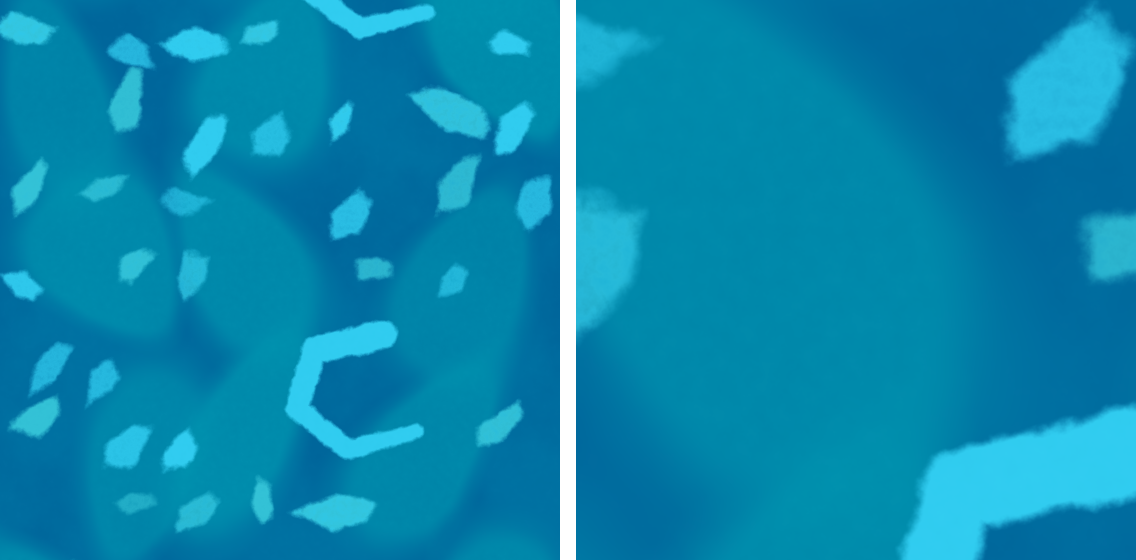
Left, the full canvas; right, a detail of the centre.
Write a three.js fragment shader that draws this texture.

```glsl
varying vec2 vUv;

const float TAU = 6.2831853;
const vec3 DEEP = vec3(0.0, 0.395, 0.605);
const vec3 SEA = vec3(0.0, 0.445, 0.635);
const vec3 TEAL = vec3(0.0, 0.575, 0.685);
const vec3 CYAN = vec3(0.19, 0.80, 0.94);
const vec3 AQUA = vec3(0.20, 0.76, 0.84);

vec2 random2(vec2 p) {
  vec3 q = fract(p.xyx * vec3(0.1031, 0.1030, 0.0973));
  q += dot(q, q.yzx + 33.33);
  return fract((q.xx + q.yz) * q.zy);
}

vec2 heading(float angle) {
  return vec2(cos(angle), sin(angle));
}

vec2 rotate(vec2 p, float angle) {
  vec2 axis = heading(angle);
  return vec2(dot(p, axis), axis.x * p.y - axis.y * p.x);
}

float corner(vec2 cell, vec2 offset, vec2 f) {
  return dot(heading(TAU * random2(cell + offset).x), f - offset);
}

float gradientNoise(vec2 p) {
  vec2 cell = floor(p), f = fract(p);
  vec2 u = f * f * f * (f * (f * 6.0 - 15.0) + 10.0);
  float low = mix(corner(cell, vec2(0, 0), f), corner(cell, vec2(1, 0), f), u.x);
  float high = mix(corner(cell, vec2(0, 1), f), corner(cell, vec2(1, 1), f), u.x);
  return mix(low, high, u.y);
}

float fractalNoise(vec2 p) {
  float sum = 0.0, gain = 0.6;
  for (int i = 0; i < 4; i++) {
    sum += gain * gradientNoise(p);
    p = rotate(p, 0.6) * 2.1 + 17.0;
    gain *= 0.55;
  }
  return sum;
}

float inside(float d, float blur) {
  return 1.0 - smoothstep(-blur, blur, d);
}

// Large translucent egg shapes with a firm core and a faint outer layer
float washes(vec2 uv, float grid, float rough) {
  float clear = 1.0;
  for (int j = -1; j <= 1; j++)
  for (int i = -1; i <= 1; i++) {
    vec2 cell = floor(uv * grid) + vec2(i, j) + 40.0;
    vec2 place = random2(cell), form = random2(cell + 71.0);
    vec2 center = (cell - 40.0 + 0.5 + 0.5 * (place - 0.5)) / grid;
    vec2 size = mix(vec2(0.085, 0.20), vec2(0.125, 0.16), form.x);
    vec2 q = rotate(uv - center, 1.5 * (form.y - 0.5)) / size;
    q.x /= 1.0 + 0.35 * q.y * (place.x > 0.5 ? 1.0 : -1.0);
    float d = (length(q) - 1.0) * size.x + rough;
    float cover = 0.7 * inside(d, 0.016) + 0.3 * inside(d - 0.022, 0.014);
    clear *= 1.0 - cover * mix(0.45, 0.85, place.y);
  }
  return 1.0 - clear;
}

// Rounded polygon with uneven sides, stretched to size
float shard(vec2 p, vec2 size, vec2 seed) {
  float sum = 0.0;
  for (int k = 0; k < 5; k++) {
    vec2 r = random2(seed + float(k) * 7.3);
    vec2 normal = heading((float(k) + 0.55 * (r.x - 0.5)) * TAU / 5.0);
    sum += exp(12.0 * (dot(p / size, normal) - mix(0.65, 1.1, r.y)));
  }
  return log(sum) / 12.0 * size.y;
}

vec2 hookCenter(float i) {
  return vec2(0.65 + 0.02 * i, 0.30 + 0.75 * i);
}

vec2 hookPoint(float k) {
  return vec2(0.125, 0.105) * heading(1.31 + 1.06 * k);
}

// Faceted open ring, thinning toward its lower end
float hook(vec2 p) {
  float d = 1.0;
  for (int k = 0; k < 4; k++) {
    vec2 a = hookPoint(float(k)), b = hookPoint(float(k) + 1.0);
    float t = clamp(dot(p - a, b - a) / dot(b - a, b - a), 0.0, 1.0);
    d = min(d, length(p - mix(a, b, t)) - mix(0.026, 0.014, (float(k) + t) / 4.0));
  }
  return d;
}

// Returns bright paint cover and tint
vec2 brightPaint(vec2 uv, float grid, float rough, float grain) {
  vec2 paint = vec2(0.0);
  for (int j = -1; j <= 1; j++)
  for (int i = -1; i <= 1; i++) {
    vec2 cell = floor(uv * grid) + vec2(i, j) + 90.0;
    vec2 place = random2(cell), form = random2(cell + 31.0), look = random2(cell + 57.0);
    vec2 center = (cell - 90.0 + 0.5 + 0.5 * (place - 0.5)) / grid;
    float gap = min(length(center - hookCenter(0.0)), length(center - hookCenter(1.0)));
    float chance = 0.66 + 0.7 * gradientNoise(center * 3.0 + 5.0);
    if (look.x > chance || gap < 0.19) continue;
    vec2 size = mix(vec2(0.032, 0.020), vec2(0.066, 0.031), form.x);
    float angle = mix(-0.7, 1.5, form.y);
    float d = shard(rotate(uv - center, angle), size, cell) + rough;
    float strength = min(1.0, mix(0.62, 1.2, look.y)) - (1.0 - look.y) * 0.3 * abs(grain);
    float cover = inside(d, 0.0045) * strength;
    if (cover > paint.x) paint = vec2(cover, place.y);
  }
  for (int i = 0; i < 2; i++) {
    float cover = inside(hook(uv - hookCenter(float(i))) + rough, 0.004);
    if (cover > paint.x) paint = vec2(cover, 0.0);
  }
  return paint;
}

void main() {
  float drift = fractalNoise(vUv * 3.0 + 8.0);
  float grain = fractalNoise(vUv * 75.0);
  vec3 color = mix(DEEP, SEA, smoothstep(-0.3, 0.3, drift));
  float wash = washes(vUv, 3.0, 0.03 * drift + 0.005 * grain);
  color = mix(color, TEAL, wash * (1.0 + 0.06 * grain));
  vec2 paint = brightPaint(vUv, 7.0, 0.004 * grain + 0.008 * fractalNoise(vUv * 18.0), grain);
  vec3 tint = mix(CYAN, AQUA, smoothstep(0.4, 0.9, paint.y + 0.25 * grain));
  color = mix(color, tint, paint.x) + 0.008 * grain;
  gl_FragColor = vec4(color, 1.0);
}
```
